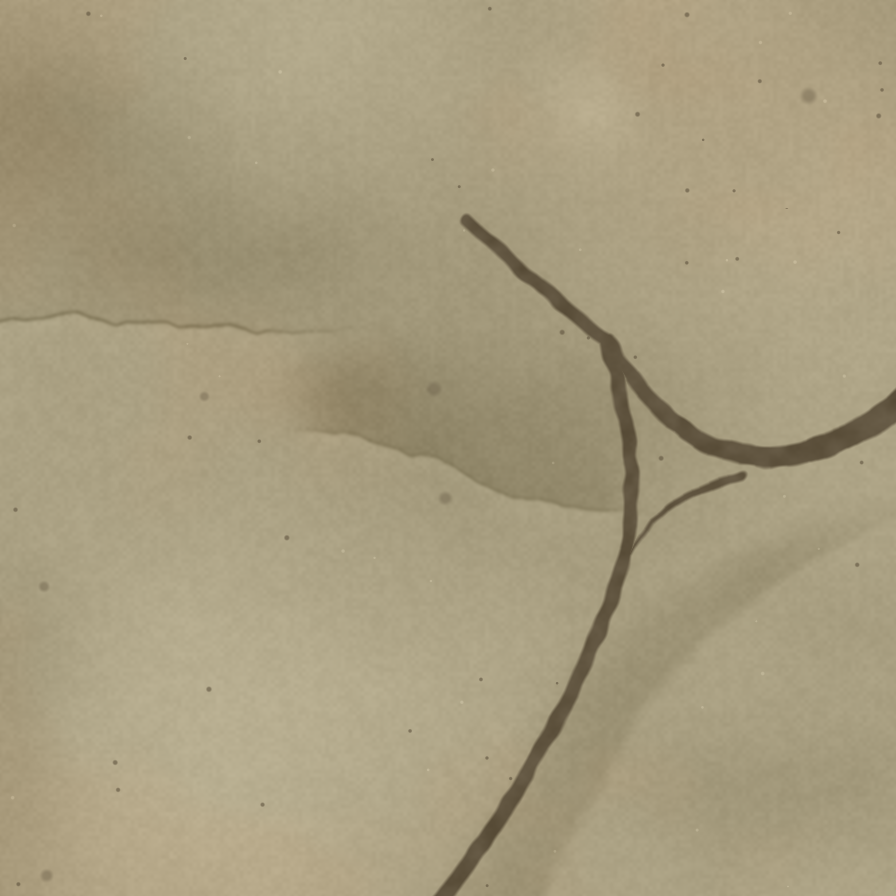
A three.js fragment shader for this texture:

```glsl
// Creased, stained old paper with forked brown ink strokes.
varying vec2 vUv;

const vec3 PAPER = vec3(0.662, 0.624, 0.507);
const vec3 INK = vec3(0.365, 0.318, 0.238);
const vec3 RUST_TINT = vec3(0.018, -0.006, -0.014);
const float MOTTLE = 0.07;
const float GRAIN = 0.042;
const float EDGE = 0.0024;
const float ROUGHNESS = 0.0045;
const int STROKE_STEPS = 14;

float hash(vec2 p) {
  return fract(sin(dot(p, vec2(127.1, 311.7))) * 43758.5453);
}

float noise(vec2 p) {
  vec2 i = floor(p);
  vec2 f = fract(p);
  f = f * f * (3.0 - 2.0 * f);
  return mix(mix(hash(i), hash(i + vec2(1.0, 0.0)), f.x),
             mix(hash(i + vec2(0.0, 1.0)), hash(i + 1.0), f.x), f.y);
}

float fbm(vec2 p) {
  float sum = 0.0;
  float amp = 0.5;
  for (int i = 0; i < 4; i++) {
    sum += amp * noise(p);
    p = p * 2.03 + 17.3;
    amp *= 0.5;
  }
  return sum;
}

// Soft elliptical patch of tone
float patchTone(vec2 p, vec2 center, vec2 radius) {
  vec2 d = (p - center) / radius;
  return exp(-dot(d, d));
}

// Distance to a tapering quadratic curve, less its half width
float stroke(vec2 p, vec2 a, vec2 b, vec2 c, float w0, float w1) {
  float best = 1.0;
  vec2 from = a;
  for (int i = 1; i <= STROKE_STEPS; i++) {
    float t = float(i) / float(STROKE_STEPS);
    vec2 to = mix(mix(a, b, t), mix(b, c, t), t);
    vec2 d = to - from;
    float h = clamp(dot(p - from, d) / dot(d, d), 0.0, 1.0);
    best = min(best, length(p - from - d * h) - mix(w0, w1, t));
    from = to;
  }
  return best;
}

// Fold at height h: broad shade above, thin dark line, light rim below
float crease(float h, float shade, float line, float rim) {
  float above = smoothstep(-0.002, 0.004, h) * exp(-max(h, 0.0) / 0.05);
  float below = smoothstep(-0.002, 0.004, -h) * exp(-max(-h, 0.0) / 0.025);
  float core = exp(-h * h / 0.000009);
  return rim * below - shade * above - line * core;
}

// Sparse round specks, one at most per cell
float specks(vec2 p, float cells, float share, float radius) {
  vec2 cell = floor(p * cells);
  vec2 offset = 0.25 + 0.5 * vec2(hash(cell + 3.1), hash(cell + 8.7));
  float r = radius * (0.5 + 0.5 * hash(cell + 5.3));
  float d = length(fract(p * cells) - offset) / cells;
  return step(hash(cell), share) * (1.0 - smoothstep(r * 0.4, r * 1.2, d));
}

float paperTone(vec2 p) {
  vec2 q = p + 0.05 * (vec2(fbm(p * 5.0), fbm(p * 5.0 + 40.0)) - 0.47);
  float tone = MOTTLE * (fbm(p * 4.0 + 6.0) - 0.47);
  tone -= 0.085 * patchTone(q, vec2(0.02, 0.85), vec2(0.19, 0.11));
  tone -= 0.050 * patchTone(q, vec2(0.25, 0.71), vec2(0.26, 0.07));
  tone -= 0.055 * patchTone(q, vec2(0.56, 0.53), vec2(0.18, 0.11));
  tone -= 0.045 * patchTone(q, vec2(0.40, 0.56), vec2(0.07, 0.04));
  tone -= 0.045 * patchTone(q, vec2(0.88, 0.12), vec2(0.16, 0.07));
  tone -= 0.050 * patchTone(q, vec2(0.00, 0.15), vec2(0.07, 0.22));
  tone += 0.040 * patchTone(q, vec2(0.33, 0.94), vec2(0.18, 0.12));
  tone += 0.050 * patchTone(q, vec2(0.65, 0.88), vec2(0.05, 0.06));
  tone += 0.050 * patchTone(q, vec2(0.24, 0.16), vec2(0.24, 0.24));
  tone += 0.030 * patchTone(q, vec2(0.82, 0.70), vec2(0.20, 0.20));

  // Two sharp folds
  float wobble = 0.012 * (noise(vec2(p.x * 24.0, 2.0)) - 0.5)
               + 0.005 * (noise(vec2(p.x * 70.0, 9.0)) - 0.5);
  float upper = p.y - 0.648 + 0.014 * smoothstep(0.06, 0.17, p.x) - wobble;
  float lower = p.y - mix(0.525, 0.424, smoothstep(0.32, 0.70, p.x)) - wobble;
  float upperSpan = 1.0 - smoothstep(0.25, 0.43, p.x);
  float lowerSpan = smoothstep(0.31, 0.38, p.x) * (1.0 - smoothstep(0.66, 0.73, p.x));
  tone += upperSpan * crease(upper, 0.022, 0.105, 0.035);
  tone += lowerSpan * crease(lower, 0.065, 0.060, 0.045);

  // Soft shaded valley at the lower right
  float bend = p.x - 0.61 - 0.5 * p.y - 0.18 * pow(p.y / 0.42, 4.0)
             - 0.02 * (noise(p * 14.0) - 0.5);
  float valley = smoothstep(-0.15, -0.04, bend) * (1.0 - smoothstep(-0.012, 0.014, bend));
  tone -= 0.055 * valley * (1.0 - smoothstep(0.36, 0.47, p.y));
  return tone;
}

float inkShape(vec2 p) {
  p += ROUGHNESS * (vec2(noise(p * 55.0), noise(p * 55.0 + 31.0)) - 0.5);
  vec2 fork = vec2(0.677, 0.620);
  vec2 bowl = vec2(0.898, 0.496);
  vec2 knee = vec2(0.699, 0.388);
  float d = stroke(p, vec2(0.520, 0.755), vec2(0.605, 0.675), fork, 0.0065, 0.0075);
  d = min(d, stroke(p, fork, vec2(0.774, 0.462), bowl, 0.0075, 0.0120));
  d = min(d, stroke(p, bowl, vec2(0.945, 0.505), vec2(1.02, 0.560), 0.0115, 0.0150));
  d = min(d, stroke(p, fork, vec2(0.718, 0.476), knee, 0.0080, 0.0080));
  d = min(d, stroke(p, knee, vec2(0.652, 0.206), vec2(0.485, -0.015), 0.0075, 0.0085));
  d = min(d, stroke(p, vec2(0.703, 0.380), vec2(0.745, 0.452), vec2(0.827, 0.468), 0.0015, 0.0050));
  return 1.0 - smoothstep(-EDGE, EDGE, d);
}

void main() {
  vec2 p = vUv;
  float grain = 0.6 * noise(p * 230.0) + 0.4 * noise(p * 110.0 + 50.0) - 0.5;
  vec3 color = PAPER + paperTone(p) + GRAIN * grain;

  // Rusty stains, mostly toward the upper right
  float rust = smoothstep(0.42, 0.65, fbm(p * 3.5 + 21.0));
  rust = 0.7 * rust + 0.7 * patchTone(p, vec2(0.85, 0.90), vec2(0.25, 0.20));
  color += RUST_TINT * rust;

  // Dust specks and a few larger spots
  float corner = smoothstep(0.5, 0.8, p.x) * smoothstep(0.65, 0.85, p.y);
  float dust = specks(p, 36.0, 0.025 + 0.06 * corner, 0.0035);
  float spots = specks(p + 0.03, 9.0, 0.06, 0.010);
  color = mix(color, INK, 0.60 * dust + 0.35 * spots * (1.0 - dust));
  color += 0.07 * specks(p + 0.37, 30.0, 0.03, 0.0025);

  // Ink with slightly uneven density
  vec3 inkColor = INK + 0.07 * (noise(p * 60.0 + 12.0) - 0.5) + 0.5 * GRAIN * grain;
  color = mix(color, inkColor, 0.96 * inkShape(p));

  gl_FragColor = vec4(color, 1.0);
}
```
